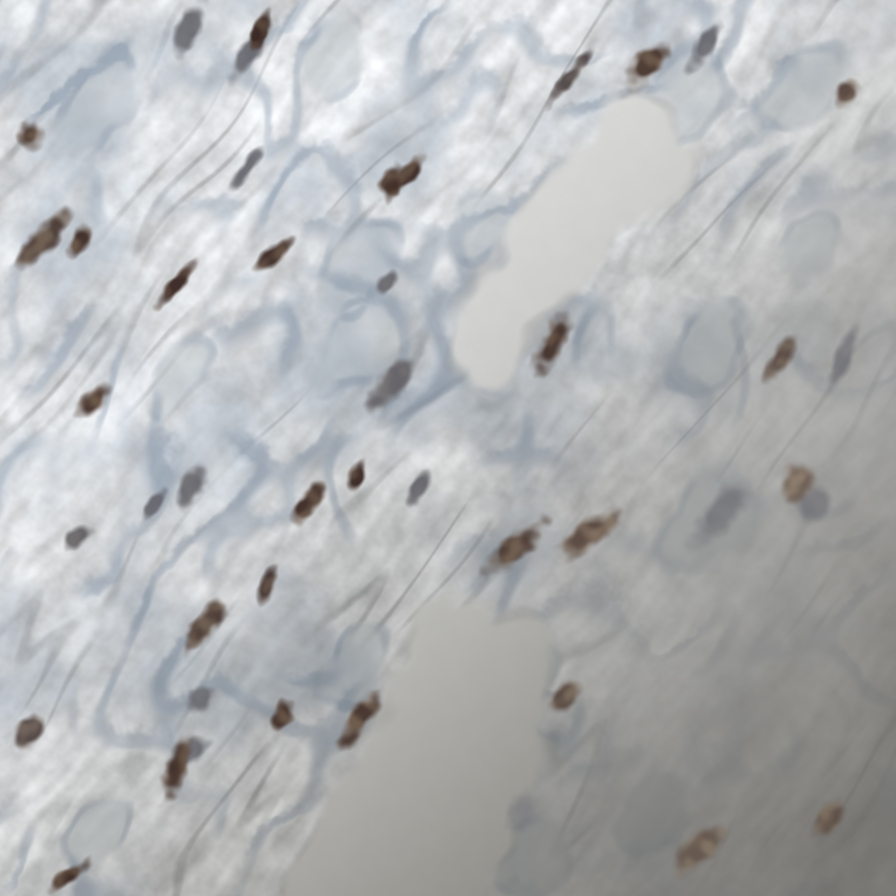
Give the GLSL for this texture, as a WebGL 1 fragment shader.

```glsl
precision highp float;

uniform vec2 u_resolution;

const float FIBRE_ANGLE = 0.92;
const vec3 DARK_BROWN = vec3(0.22, 0.15, 0.13);
const vec3 BROWN = vec3(0.50, 0.42, 0.34);
const vec3 SLATE = vec3(0.45, 0.47, 0.51);
const vec3 BLUE_GREY = vec3(0.55, 0.60, 0.66);

vec2 hash2(vec2 p) {
  vec3 q = fract(vec3(p.xyx) * vec3(0.1031, 0.1030, 0.0973));
  q += dot(q, q.yzx + 33.33);
  return fract((q.xx + q.yz) * q.zy);
}

vec2 rotate(vec2 p, float a) {
  float c = cos(a), s = sin(a);
  return vec2(c * p.x + s * p.y, c * p.y - s * p.x);
}

float corner(vec2 cell, vec2 offset) {
  float a = 6.2832 * hash2(cell + 57.0).x;
  return dot(vec2(cos(a), sin(a)), offset);
}

// Gradient noise, roughly -0.7 to 0.7
float noise(vec2 p) {
  vec2 i = floor(p), f = fract(p);
  vec2 u = f * f * f * (f * (f * 6.0 - 15.0) + 10.0);
  vec2 e = vec2(1.0, 0.0);
  float low = mix(corner(i, f), corner(i + e.xy, f - e.xy), u.x);
  float high = mix(corner(i + e.yx, f - e.yx), corner(i + e.xx, f - e.xx), u.x);
  return mix(low, high, u.y);
}

float fbm(vec2 p) {
  float sum = 0.0, amp = 0.6;
  for (int i = 0; i < 3; i++) {
    sum += amp * noise(p);
    p = rotate(p, 0.5) * 2.03 + 11.7;
    amp *= 0.55;
  }
  return sum;
}

// Soft line along the zero crossings of a noise value
float line(float n, float width) {
  return 1.0 - smoothstep(0.15 * width, width, abs(n));
}

// Streaks along the fibre axis: x runs along, y across
float fibres(vec2 q) {
  return 0.5 * noise(q * vec2(5.0, 20.0)) + 0.5 * noise(q * vec2(11.0, 45.0) + 7.0)
       + 0.4 * noise(q * vec2(26.0, 85.0) + 19.0);
}

float capsule(vec2 p, vec2 a, vec2 b, float radius) {
  vec2 ab = b - a;
  float t = clamp(dot(p - a, ab) / dot(ab, ab), 0.0, 1.0);
  return length(p - a - ab * t) - radius;
}

// Smooth empty spaces between the fibre bundles
float lumens(vec2 p) {
  float ragged = 0.07 * fbm(p * 7.0);
  float upper = capsule(p, vec2(0.71, 0.85), vec2(0.55, 0.63), 0.052);
  float lower = capsule(p, vec2(0.53, 0.23), vec2(0.41, -0.04), 0.095);
  return min(upper, lower) + ragged;
}

// Pale uneven cell bodies with broken rims: x is fill, y is rim
vec2 paleCells(vec2 p, float cells, float density) {
  vec2 result = vec2(0.0);
  vec2 base = floor(p * cells);
  float wobble = 0.55 * noise(p * 15.0) + 0.2 * noise(p * 34.0);
  float broken = smoothstep(-0.15, 0.3, noise(p * 19.0 + 5.0));
  for (int j = -1; j <= 1; j++)
  for (int i = -1; i <= 1; i++) {
    vec2 cell = base + vec2(float(i), float(j));
    vec2 place = hash2(cell + 91.0), kind = hash2(cell + 143.0);
    vec2 q = rotate(p - (cell + 0.2 + 0.6 * place) / cells, FIBRE_ANGLE);
    float d = length(q / (vec2(0.36, 0.23) * (0.7 + 0.5 * kind.y) / cells)) - 1.0 + wobble;
    float present = step(kind.x, density);
    result = max(result, present * vec2(1.0 - smoothstep(-0.2, 0.2, d),
                                        broken * line(d, 0.24)));
  }
  return result;
}

// Stained nuclei, stretched along the fibres
vec3 nuclei(vec3 colour, vec2 p, float cells, float density, float haze, float seed) {
  vec2 base = floor(p * cells);
  float ragged = 0.6 * noise(p * 40.0 + seed) + 0.3 * noise(p * 85.0);
  float mottle = smoothstep(-0.35, 0.45, noise(p * 55.0 + seed));
  for (int j = -1; j <= 1; j++)
  for (int i = -1; i <= 1; i++) {
    vec2 cell = base + vec2(float(i), float(j)) + seed;
    vec2 place = hash2(cell), kind = hash2(cell + 31.0), shape = hash2(cell + 67.0);
    vec2 centre = (cell - seed + 0.15 + 0.7 * place) / cells;
    vec2 q = rotate(p - centre, FIBRE_ANGLE + 0.7 * (place.y - 0.5));
    vec2 size = mix(vec2(0.014, 0.007), vec2(0.038, 0.014), shape) * (1.0 + 0.3 * haze);
    float d = length(q / size) - 1.0 + ragged * (1.0 - 0.5 * haze);
    float open = smoothstep(-0.01, 0.015, lumens(centre));
    float cover = (1.0 - smoothstep(-0.5, 0.35, d)) * step(kind.x, density) * open;
    float paleness = 0.55 * mottle + 0.35 * haze + 0.35 * (shape.y - 0.3);
    vec3 stain = mix(DARK_BROWN, BROWN, clamp(paleness, 0.0, 1.0));
    stain = mix(stain, SLATE, 0.8 * smoothstep(0.6, 0.85, kind.y));
    colour = mix(colour, stain, cover * mix(0.95, 0.7, haze));
  }
  return colour;
}

void main() {
  vec2 p = gl_FragCoord.xy / u_resolution.y;
  vec2 warp = vec2(noise(p * 6.0), noise(p * 6.0 + 40.0));
  vec2 along = rotate(p + 0.02 * warp, FIBRE_ANGLE);

  // Light falls off towards the lower right, where focus is softer
  float fall = smoothstep(0.42, 1.7, 0.75 * p.x + 0.85 * (1.0 - p.y));
  float haze = smoothstep(0.8, 1.3, p.x + 0.6 * (1.0 - p.y));
  float focus = 1.0 - 0.65 * haze;
  vec3 tint = mix(vec3(0.99, 1.0, 1.01), vec3(1.01, 1.0, 0.97), fall);
  vec3 light = mix(0.885, 0.46, fall) * tint;

  // Fibrous ground with thin darker strands
  float grain = fbm(p * 38.0);
  float streak = fibres(along);
  float strand = line(noise(along * vec2(4.0, 23.0) + 31.0), 0.10);
  strand *= smoothstep(-0.1, 0.3, noise(along * vec2(6.0, 11.0) + 3.0));
  float relief = 0.22 * streak + 0.14 * grain - 0.13 * strand;
  vec3 tissue = light * (1.0 + relief * focus + 0.10 * fbm(p * 5.0));

  // Blue-grey patches, cell bodies and winding membranes
  float cluster = 1.0 - smoothstep(0.05, 0.3, capsule(p, vec2(0.2, 0.38), vec2(0.48, 0.74), 0.0));
  float patches = smoothstep(-0.05, 0.4, fbm(p * 6.0 + 3.0) + 0.2 * streak + 0.16 * cluster);
  vec2 bodies = paleCells(p, 6.0, 0.42);
  float winding = noise(along * vec2(9.0, 15.0) + 0.5 * warp + 0.12 * grain);
  float membrane = line(winding, 0.17);
  membrane *= smoothstep(-0.1, 0.25, noise(p * 8.0 + 21.0) + 0.2 * cluster);
  tissue = mix(tissue, light * vec3(0.89, 0.91, 0.92), 0.6 * bodies.x);
  float blue = 0.36 * patches + 0.42 * membrane + 0.35 * bodies.y;
  tissue = mix(tissue, BLUE_GREY * light / 0.87, clamp(blue, 0.0, 0.75) * focus);

  // Open spaces with a faint edge
  float gap = lumens(p);
  float inside = 1.0 - smoothstep(-0.012, 0.012, gap + 0.012 * streak);
  float edge = line(gap, 0.012) * smoothstep(-0.2, 0.3, noise(p * 14.0));
  vec3 empty = light * vec3(0.99, 0.985, 0.97) * (1.0 + 0.015 * grain);
  vec3 colour = mix(tissue, empty, inside) * (1.0 - 0.08 * edge);

  colour = nuclei(colour, p, 8.0, 0.50, haze, 13.0);
  colour = nuclei(colour, p, 6.0, 0.42, haze, 205.0);
  gl_FragColor = vec4(clamp(colour, 0.0, 1.0), 1.0);
}
```
